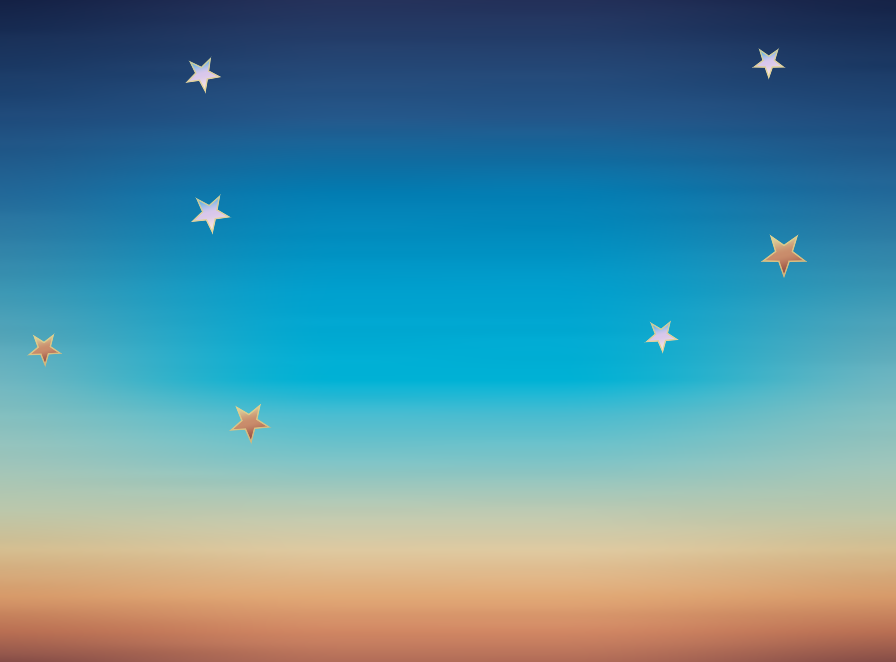
Reproduce this background procedurally as a Shadertoy shader.

```glsl
// Twilight sky with a cyan glow, a warm horizon and seven foil stars.

const float PI = 3.14159265;
const int STOPS = 12;
const int STARS = 7;
const int FIRST_GOLD = 4;

// Sky colours from the horizon up, at the centre and at the sides
const float HEIGHTS[STOPS] = float[](0.0, 0.046, 0.099, 0.17, 0.231, 0.302,
                                     0.373, 0.426, 0.558, 0.708, 0.823, 1.0);
const vec3 CENTRE_SKY[STOPS] = vec3[](
    vec3(0.69, 0.42, 0.34), vec3(0.82, 0.53, 0.39), vec3(0.88, 0.66, 0.46),
    vec3(0.87, 0.79, 0.63), vec3(0.73, 0.79, 0.70), vec3(0.50, 0.77, 0.78),
    vec3(0.29, 0.74, 0.82), vec3(0.00, 0.70, 0.84), vec3(0.00, 0.63, 0.81),
    vec3(0.01, 0.49, 0.70), vec3(0.14, 0.34, 0.54), vec3(0.14, 0.19, 0.35));
const vec3 SIDE_SKY[STOPS] = vec3[](
    vec3(0.52, 0.30, 0.28), vec3(0.72, 0.43, 0.32), vec3(0.84, 0.60, 0.41),
    vec3(0.83, 0.74, 0.56), vec3(0.73, 0.78, 0.67), vec3(0.62, 0.77, 0.73),
    vec3(0.52, 0.75, 0.75), vec3(0.44, 0.71, 0.75), vec3(0.24, 0.59, 0.70),
    vec3(0.14, 0.41, 0.60), vec3(0.12, 0.29, 0.48), vec3(0.08, 0.13, 0.27));

// Each star: centre (0 to 1), radius (canvas heights), tilt; pale ones first
const vec4 STAR_LAYOUT[STARS] = vec4[](
    vec4(0.2260, 0.888, 0.0290, 0.16), vec4(0.8580, 0.906, 0.0260, 0.00),
    vec4(0.2345, 0.678, 0.0320, 0.12), vec4(0.7383, 0.493, 0.0270, 0.07),
    vec4(0.8750, 0.616, 0.0365, 0.00), vec4(0.0495, 0.473, 0.0275, 0.05),
    vec4(0.2785, 0.362, 0.0330, 0.08));

const vec3 FOIL_RIM = vec3(0.87, 0.82, 0.55);

float hash(vec2 p) {
    vec3 q = fract(p.xyx * 0.1031);
    q += dot(q, q.yzx + 33.33);
    return fract((q.x + q.y) * q.z);
}

float valueNoise(vec2 p) {
    vec2 cell = floor(p), f = fract(p);
    f = f * f * (3.0 - 2.0 * f);
    return mix(mix(hash(cell), hash(cell + vec2(1, 0)), f.x),
               mix(hash(cell + vec2(0, 1)), hash(cell + vec2(1, 1)), f.x), f.y);
}

// Piecewise blend of the colour stops
vec3 skyRamp(vec3 colours[STOPS], float height) {
    vec3 colour = colours[0];
    for (int i = 1; i < STOPS; i++) {
        float t = (height - HEIGHTS[i - 1]) / (HEIGHTS[i] - HEIGHTS[i - 1]);
        colour = mix(colour, colours[i], clamp(t, 0.0, 1.0));
    }
    return colour;
}

vec3 sky(vec2 uv) {
    float sideAmount = smoothstep(0.22, 1.08, abs(uv.x * 2.0 - 1.0));
    vec3 colour = mix(skyRamp(CENTRE_SKY, uv.y), skyRamp(SIDE_SKY, uv.y), sideAmount);
    // Faint horizontal haze
    return colour + 0.012 * (valueNoise(uv * vec2(5.0, 70.0)) - 0.5);
}

// Signed distance to a five-pointed star whose first tip points down
float starDistance(vec2 p, float radius, float tilt) {
    float angle = atan(p.x, -p.y) - tilt;
    angle = abs(mod(angle + PI / 5.0, PI * 0.4) - PI / 5.0);
    vec2 folded = length(p) * vec2(cos(angle), sin(angle));
    vec2 tip = vec2(radius, 0.0);
    vec2 notch = 0.4 * radius * vec2(cos(PI / 5.0), sin(PI / 5.0));
    vec2 side = notch - tip;
    return dot(folded - tip, normalize(vec2(side.y, -side.x)));
}

vec3 threeTone(vec3 low, vec3 middle, vec3 high, float t) {
    return mix(mix(low, middle, smoothstep(0.0, 0.5, t)), high, smoothstep(0.5, 1.0, t));
}

vec3 foil(vec2 p, bool gold) {
    float t = clamp(0.5 + 0.6 * p.y - 0.15 * p.x, 0.0, 1.0);
    return gold
        ? threeTone(vec3(0.60, 0.31, 0.26), vec3(0.79, 0.55, 0.42), vec3(0.86, 0.82, 0.62), t)
        : threeTone(vec3(0.97, 0.90, 0.88), vec3(0.85, 0.78, 0.92), vec3(0.36, 0.70, 0.90), t);
}

void mainImage(out vec4 fragColor, in vec2 fragCoord) {
    vec2 uv = fragCoord / iResolution.xy;
    vec2 aspect = vec2(iResolution.x / iResolution.y, 1.0);
    float pixel = 1.0 / iResolution.y;
    vec3 colour = sky(uv);

    // Stars: a thin bright rim around a graded face
    for (int i = 0; i < STARS; i++) {
        vec4 star = STAR_LAYOUT[i];
        vec2 p = (uv - star.xy) * aspect;
        float d = starDistance(p, star.z, star.w);
        float body = 1.0 - smoothstep(-0.5 * pixel, 0.5 * pixel, d);
        float rim = smoothstep(-0.0022 - 0.5 * pixel, -0.0022 + 0.5 * pixel, d);
        vec3 face = foil(p / star.z, i >= FIRST_GOLD);
        colour = mix(colour, mix(face, FOIL_RIM, rim * 0.8), body);
    }
    fragColor = vec4(clamp(colour, 0.0, 1.0), 1.0);
}
```
